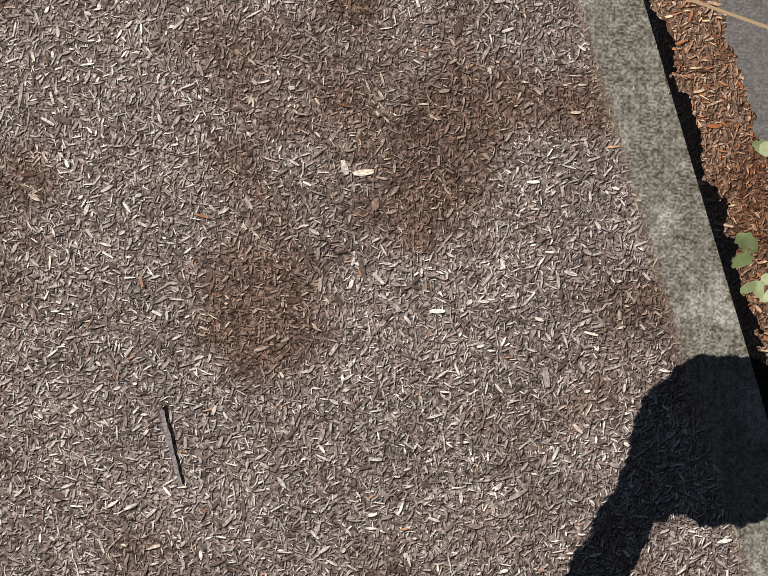
A Shadertoy shader for this texture:

```glsl
#define CHIP_SIZE 0.0078
#define CHIP_GROWTH 1.24
#define CHIP_LAYERS 6
#define CHIP_SHADOW 0.5
#define MULCH_GAIN 1.17
#define PATCH_SCALE 4.5
#define KERB_SLOPE 0.297
#define KERB_LEFT 1.007
#define KERB_WIDTH 0.110
#define SHADE vec3(0.18, 0.215, 0.27)
#define KERB_GREY vec3(0.51, 0.485, 0.44)
#define ASPHALT_GREY vec3(0.47, 0.45, 0.43)

vec3 hash3(vec2 p) {
    vec3 q = vec3(dot(p, vec2(127.1, 311.7)), dot(p, vec2(269.5, 183.3)), dot(p, vec2(419.2, 371.9)));
    return fract(sin(q) * 43758.5453);
}

float noise(vec2 p) {
    vec2 i = floor(p), f = fract(p);
    f = f * f * (3.0 - 2.0 * f);
    return mix(mix(hash3(i).x, hash3(i + vec2(1, 0)).x, f.x),
               mix(hash3(i + vec2(0, 1)).x, hash3(i + vec2(1, 1)).x, f.x), f.y);
}

float fbm(vec2 p) {
    return 0.55 * noise(p) + 0.3 * noise(p * 2.1 + 7.0) + 0.15 * noise(p * 4.3 + 19.0);
}

// Splinter outline: a thin bar that narrows toward its ends
float splinter(vec2 p, vec2 halfSize, float taper) {
    float along = clamp(p.x / halfSize.x, -1.0, 1.0);
    vec2 d = abs(p) - halfSize * vec2(1.0, 1.0 - taper * along * along);
    return length(max(d, 0.0)) + min(max(d.x, d.y), 0.0);
}

float capsule(vec2 p, vec2 a, vec2 b, float radius) {
    vec2 ab = b - a;
    return length(p - a - ab * clamp(dot(p - a, ab) / dot(ab, ab), 0.0, 1.0)) - radius;
}

float cover(float d) {
    float aa = 0.6 / iResolution.y;
    return smoothstep(aa, -aa, d);
}

vec3 woodColor(float t) {
    vec3 c = mix(vec3(0.33, 0.28, 0.25), vec3(0.49, 0.43, 0.40), smoothstep(0.0, 0.3, t));
    c = mix(c, vec3(0.60, 0.55, 0.52), smoothstep(0.3, 0.58, t));
    c = mix(c, vec3(0.73, 0.69, 0.65), smoothstep(0.6, 0.82, t));
    return mix(c, vec3(0.92, 0.88, 0.81), smoothstep(0.86, 1.0, t));
}

// One scattered layer of turned splinters, each with a small cast shadow
void addChips(inout vec3 col, vec2 p, float size, float seed, float density, float warmth) {
    vec2 cell = floor(p / size);
    for (int j = -1; j <= 1; j++)
    for (int i = -1; i <= 1; i++) {
        vec2 id = cell + vec2(i, j);
        vec3 place = hash3(id + seed), look = hash3(id + seed + 57.3);
        if (hash3(id + seed + 91.7).x > density) continue;
        float angle = place.z * 3.14159;
        mat2 turn = mat2(cos(angle), -sin(angle), sin(angle), cos(angle));
        vec2 q = p - (id + place.xy) * size;
        vec2 halfSize = size * vec2(mix(0.22, 0.62, look.x), mix(0.06, 0.17, look.y * look.y));
        float taper = 0.3 + 0.6 * fract(look.y * 23.0);
        float shadow = cover(splinter(turn * (q - vec2(0.0018, -0.0022)), halfSize, taper));
        vec2 local = turn * q;
        vec3 wood = woodColor(look.z) * (0.85 + 0.3 * noise(local * vec2(160.0, 700.0) + id));
        float rust = step(0.993 - 0.15 * warmth, fract(look.x * 37.0 + look.z * 11.0));
        wood = mix(wood, vec3(0.70, 0.47, 0.33), rust * 0.7);
        col *= 1.0 - CHIP_SHADOW * shadow;
        col = mix(col, wood, cover(splinter(local, halfSize, taper)));
    }
}

vec3 mulch(vec2 p, float warmth) {
    float earthy = smoothstep(0.46, 0.76, fbm(p * PATCH_SCALE + 3.0) + 0.1 * (0.6 - p.x));
    vec3 col = woodColor(0.6 * noise(p * 260.0)) * (0.6 + 0.6 * noise(p * 170.0 + 9.0));
    float size = CHIP_SIZE;
    for (int k = 0; k < CHIP_LAYERS; k++) {
        float coarse = float(k) / float(CHIP_LAYERS);
        addChips(col, p, size, 17.0 * float(k), mix(0.95, 0.4, coarse) * (1.0 - 0.75 * earthy * coarse), warmth);
        size *= CHIP_GROWTH;
    }
    addChips(col, p, 0.042, 211.0, 0.06, warmth);
    // Loose crumbs between the splinters
    col *= 0.84 + 0.32 * noise(p * 290.0 + 40.0);
    col *= MULCH_GAIN * (0.88 + 0.26 * fbm(p * 14.0));
    return col * mix(vec3(1.02), vec3(0.83, 0.76, 0.71), earthy);
}

void mainImage(out vec4 fragColor, in vec2 fragCoord) {
    vec2 p = fragCoord / iResolution.y;
    float ragged = fbm(p * 45.0) - 0.5;
    float across = p.x - KERB_LEFT - KERB_SLOPE * (1.0 - p.y);
    float beyond = across - KERB_WIDTH;
    float warmth = smoothstep(0.0, 0.02, beyond);
    vec3 col = mulch(p, warmth) * mix(vec3(1.0), vec3(1.0, 0.89, 0.79), warmth);

    // Asphalt corner, kerb and the dark gap beside it
    float grit = noise(p * 330.0) - 0.5 + 0.6 * (noise(p * 150.0) - 0.5);
    float asphalt = max(0.13 - beyond, 0.74 - p.y) + 0.03 * ragged;
    col = mix(col, ASPHALT_GREY + 0.13 * grit, cover(asphalt));
    col = mix(col, vec3(0.57, 0.50, 0.43) + 0.2 * grit, 0.5 * smoothstep(0.025, 0.0, abs(across + 0.012 * ragged)));
    vec3 stone = KERB_GREY + 0.3 * grit + 0.12 * ragged;
    stone += 0.11 * smoothstep(0.6, 0.72, fbm(p * 13.0 + 31.0));
    col = mix(col, stone, cover(max(-across, beyond) + 0.012 * ragged));
    float gap = max(-beyond, beyond - 0.02 - 0.015 * (1.0 - p.y) + 0.05 * ragged);
    col = mix(col, col * 0.14 + vec3(0.01, 0.015, 0.025), cover(gap));

    // Fallen leaves, a twig and a split stick
    for (int i = 0; i < 9; i++) {
        vec3 r = hash3(vec2(i, 5.0));
        vec2 centre = i < 7 ? vec2(1.285, 0.47) + r.xy * vec2(0.06, 0.13) : vec2(1.318, 0.74) + r.xy * 0.02;
        vec2 q = p - centre;
        float a = r.z * 6.28;
        q = mat2(cos(a), -sin(a), sin(a), cos(a)) * q;
        float leaf = length(q * vec2(0.55, 1.0)) - 0.011 + 0.025 * ragged;
        vec3 green = mix(vec3(0.45, 0.49, 0.32), vec3(0.78, 0.80, 0.62), r.x);
        col = mix(col, green * (1.0 + 0.6 * ragged), cover(leaf));
    }
    col = mix(col, vec3(0.74, 0.62, 0.48), cover(capsule(p, vec2(1.2, 1.0), vec2(1.34, 0.95), 0.003)));
    vec2 stickTop = vec2(0.281, 0.285), stickEnd = vec2(0.313, 0.16);
    col *= 1.0 - 0.75 * cover(capsule(p, stickTop + 0.006, stickEnd + 0.004, 0.005 + 0.012 * ragged));
    col = mix(col, vec3(0.57, 0.53, 0.52) + 0.2 * grit, cover(capsule(p, stickTop, stickEnd, 0.004 + 0.008 * ragged)));

    // Broad cast shadow: a rounded mass on a slanting arm
    float mass = length(p - vec2(1.255, 0.235)) - 0.15;
    float arm = capsule(p, vec2(0.98, -0.1), vec2(1.165, 0.236), 0.048);
    float blend = clamp(0.5 + 0.5 * (mass - arm) / 0.05, 0.0, 1.0);
    float shade = mix(mass, arm, blend) - 0.05 * blend * (1.0 - blend) + 0.025 * ragged;
    col *= mix(vec3(1.0), SHADE, smoothstep(0.003, -0.003, shade));
    fragColor = vec4(clamp(col, 0.0, 1.0), 1.0);
}
```
